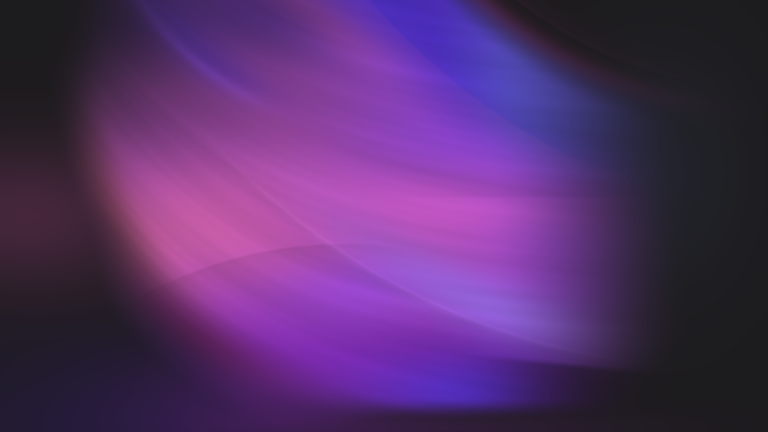
This background is drawn by a Shadertoy shader. Its source:

```glsl
// Silky violet and rose light folds, bounded by soft arcs on a dark ground.

// Arcs: centre x, centre y, radius, in canvas heights
const vec3 RIM_ARC    = vec3(0.992, 0.878, 0.837);
const vec3 CREASE_ARC = vec3(1.687, 1.768, 1.623);
const vec3 SHADE_ARC  = vec3(1.794, 1.758, 1.036);
const vec3 BLUE_ARC   = vec3(1.975, 1.956, 1.471);
const vec3 RIBBON_ARC = vec3(0.928, 1.414, 0.722);
const vec3 PINK_ARC   = vec3(1.433, 1.998, 1.227);
const vec3 VEIL_ARC   = vec3(0.794, -0.523, 0.958);

// Palette
const vec3 GROUND = vec3(0.110, 0.105, 0.113);
const vec3 VIOLET = vec3(0.31, 0.17, 0.47);
const vec3 MAUVE  = vec3(0.53, 0.25, 0.56);
const vec3 ORCHID = vec3(0.73, 0.32, 0.73);
const vec3 PURPLE = vec3(0.48, 0.16, 0.67);
const vec3 ROSE   = vec3(0.79, 0.37, 0.62);
const vec3 AMBER  = vec3(0.62, 0.31, 0.38);
const vec3 LILAC  = vec3(0.54, 0.26, 0.80);
const vec3 INDIGO = vec3(0.28, 0.17, 0.72);
const vec3 STEEL  = vec3(0.31, 0.30, 0.72);
const vec3 PERIWINKLE = vec3(0.56, 0.41, 0.86);
const vec3 CRIMSON = vec3(0.48, 0.13, 0.40);

const float SILK_AMOUNT = 0.09;
const float THREAD_AMOUNT = 0.04;

// Depth inside an arc: positive towards its centre
float depth(vec2 p, vec3 arc) { return arc.z - length(p - arc.xy); }

float bell(float x, float centre, float width) {
    float t = (x - centre) / width;
    return exp(-t * t);
}

float glow(vec2 p, vec2 centre, vec2 size) {
    vec2 t = (p - centre) / size;
    return exp(-dot(t, t));
}

float fall(float a, float b, float x) { return 1.0 - smoothstep(a, b, x); }

// Sharp step at an edge that fades away on its inner side
float crisp(float d, float reach) {
    return smoothstep(-0.004, 0.004, d) * exp(-max(d, 0.0) / reach);
}

vec2 gradientAt(vec2 cell) {
    float h = fract(sin(dot(cell, vec2(127.1, 311.7))) * 43758.5);
    return vec2(cos(6.2832 * h), sin(6.2832 * h));
}

float gradientNoise(vec2 p) {
    vec2 i = floor(p), f = fract(p);
    vec2 u = f * f * f * (f * (f * 6.0 - 15.0) + 10.0);
    vec2 e = vec2(1.0, 0.0);
    float low = mix(dot(gradientAt(i), f), dot(gradientAt(i + e), f - e), u.x);
    float high = mix(dot(gradientAt(i + e.yx), f - e.yx),
                     dot(gradientAt(i + 1.0), f - 1.0), u.x);
    return mix(low, high, u.y);
}

// Dark surroundings with a faint rose and violet cast
vec3 ambient(vec2 p) {
    vec3 c = GROUND;
    c += vec3(0.16, 0.045, 0.12) * glow(p, vec2(0.06, 0.50), vec2(0.32, 0.17));
    c += vec3(0.03, 0.00, 0.11) * glow(p, vec2(0.30, 0.02), vec2(0.50, 0.20));
    c += vec3(0.10, 0.01, 0.12) * glow(p, vec2(0.62, 0.07), vec2(0.28, 0.13));
    c += vec3(0.07, 0.01, 0.09) * glow(p, vec2(1.00, 0.01), vec2(0.45, 0.04));
    c += vec3(0.02, 0.03, 0.05) * glow(p, vec2(1.55, 0.60), vec2(0.20, 0.30));
    return c;
}

// Colour of the lit cloth
vec3 cloth(vec2 p) {
    float blue = depth(p, BLUE_ARC), crease = depth(p, CREASE_ARC);
    float rim = depth(p, RIM_ARC), ribbon = depth(p, RIBBON_ARC);

    vec3 c = mix(PURPLE, ORCHID, smoothstep(0.16, 0.44, p.y));
    c = mix(c, MAUVE, smoothstep(0.49, 0.78, p.y));
    c = mix(c, VIOLET, smoothstep(0.76, 0.98, p.y));
    c = mix(c, LILAC, smoothstep(0.60, 1.10, p.x) * smoothstep(0.50, 0.70, p.y));
    c = mix(c, LILAC, 0.8 * smoothstep(0.95, 1.35, p.x) * smoothstep(0.1, 0.3, p.y));
    c = mix(c, LILAC * 1.08, 0.7 * glow(p, vec2(0.83, 0.33), vec2(0.20, 0.09)));
    c = mix(c, ROSE, 0.75 * glow(p, vec2(0.45, 0.48), vec2(0.27, 0.13)));
    c = mix(c, ORCHID, 0.6 * glow(p, vec2(0.98, 0.51), vec2(0.35, 0.05)));

    // Blue fold, ribbon and pink band at the top
    c = mix(c, mix(INDIGO, STEEL, smoothstep(0.98, 1.22, p.x)),
            0.9 * smoothstep(-0.13, 0.06, blue) * smoothstep(0.44, 0.72, p.y));
    float ribbonFade = fall(0.45, 0.85, p.x) * smoothstep(0.68, 0.85, p.y);
    c = mix(c, vec3(0.33, 0.18, 0.64), ribbonFade * 0.65 * bell(ribbon, 0.01, 0.045));
    c += vec3(0.05, 0.03, 0.08) * ribbonFade * bell(ribbon, -0.01, 0.014);
    c += vec3(0.09, 0.03, 0.01) * bell(depth(p, PINK_ARC), -0.02, 0.045)
         * fall(0.75, 1.08, p.x);
    c -= vec3(0.04, 0.01, -0.01) * crisp(blue, 0.05) * smoothstep(0.5, 0.7, p.y);

    // Periwinkle sheen above the crease, shade below it
    c = mix(c, PERIWINKLE, 0.8 * bell(crease, 0.045, 0.07) * bell(p.x, 1.16, 0.32));
    c *= 1.0 - 0.07 * crisp(-crease, 0.07) * smoothstep(0.45, 0.75, p.x);
    c += 0.022 * bell(crease, 0.0, 0.007) * smoothstep(0.40, 0.65, p.x);

    // Indigo pool, then a dark hem sloping gently to the right
    float hem = 0.18 - 0.10 * (p.x - 1.10) - p.y;
    c = mix(c, INDIGO, 0.85 * glow(p, vec2(1.08, 0.09), vec2(0.25, 0.09)));
    c *= 1.0 - 0.5 * smoothstep(-0.006, 0.012, hem) * smoothstep(1.0, 1.45, p.x);

    // Veil edge, cross fold and warm rim
    c *= 1.0 - 0.09 * crisp(depth(p, VEIL_ARC), 0.08) * fall(0.65, 1.05, p.x);
    c *= 1.0 - 0.05 * crisp(p.y - 0.544, 0.06) * smoothstep(0.8, 1.2, p.x);
    c = mix(c, AMBER, 0.75 * bell(rim, 0.0, 0.07) * bell(p.y, 0.52, 0.22));
    c = mix(c, CRIMSON, 0.75 * bell(rim, -0.02, 0.06) * bell(p.y, 0.22, 0.13)
            * fall(0.50, 0.85, p.x));
    return c;
}

// How much light the cloth carries
float coverage(vec2 p) {
    // The rim runs level to the right of its lowest point
    float rim = depth(vec2(min(p.x, RIM_ARC.x), p.y), RIM_ARC);
    float tight = smoothstep(0.55, 0.95, p.x);
    float soft = mix(mix(0.125, 0.055, smoothstep(0.25, 0.50, p.y)), 0.015, tight);
    float left = smoothstep(-soft, mix(0.09, 0.04, tight), rim);
    float right = fall(1.12, 1.60, p.x + 0.08 * fall(0.0, 0.25, p.y));
    float top = fall(-0.055, 0.045, depth(p, SHADE_ARC));
    float corner = 1.0 - glow(p, vec2(0.10, 1.0), vec2(0.30, 0.38));
    return left * right * top * corner;
}

void mainImage(out vec4 fragColor, in vec2 fragCoord) {
    vec2 p = fragCoord / iResolution.xy * vec2(16.0 / 9.0, 1.0);
    // Threads sweep down from the upper left and level out
    vec2 flow = vec2(p.x, p.y - 0.45 * exp((0.3 - p.x) / 0.4));
    float silk = 1.0 + SILK_AMOUNT * gradientNoise(flow * vec2(1.5, 13.0))
               + THREAD_AMOUNT * gradientNoise(flow * vec2(3.0, 45.0));

    vec3 color = mix(ambient(p), cloth(p) * silk, coverage(p));
    float shade = depth(p, SHADE_ARC);
    color += vec3(0.12, 0.02, 0.09) * fall(1.05, 1.80, p.x)
             * (bell(shade, 0.022, 0.028) + 0.4 * crisp(shade - 0.07, 0.03));
    fragColor = vec4(color, 1.0);
}
```
